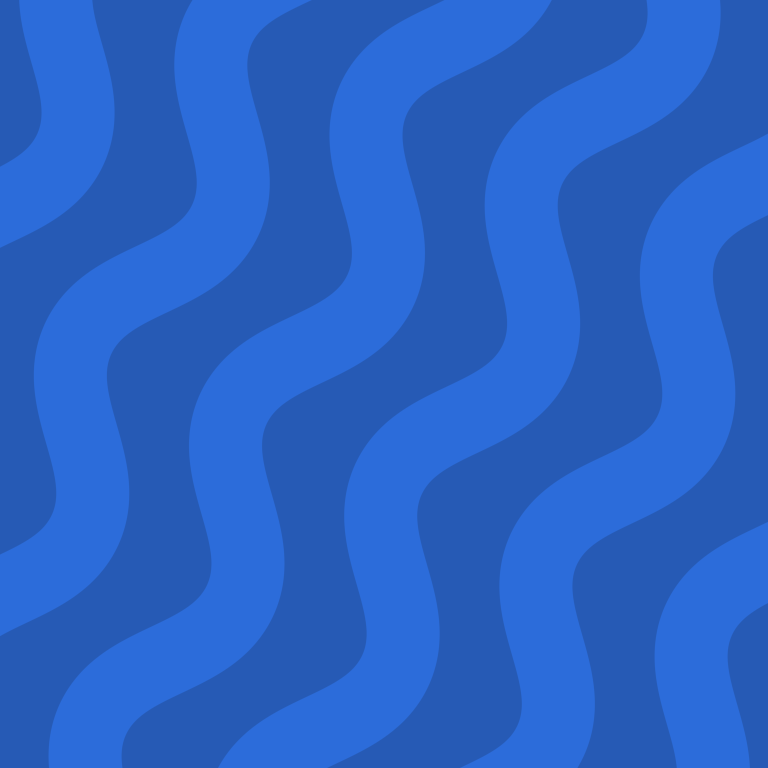
Write a three.js fragment shader that draws this pattern.

```glsl
// Diagonal wavy stripes of even width in two blues.
varying vec2 vUv;

const vec3 GROUND_COLOR = vec3(0.149, 0.353, 0.710);
const vec3 STRIPE_COLOR = vec3(0.171, 0.424, 0.855);
const float PI = 3.14159265;
const float TILT = 0.425;                   // stripe lean from vertical, radians
const float SPACING = 0.2218;               // distance between stripe centers
const float WAVELENGTH = 2.0 * SPACING;
const float AMPLITUDE = 0.255 * SPACING;
const float STEEPEN = 0.005 * SPACING;      // third harmonic, steepens the flanks
const float STRIPE_WIDTH = 0.0951;
const vec2 ANCHOR = vec2(0.2891, 0.8385);   // a point where a wave crosses its axis
const float WAVE_NUMBER = 2.0 * PI / WAVELENGTH;
const int REFINE_STEPS = 8;

float waveOffset(float along) {
  float phase = along * WAVE_NUMBER;
  return -AMPLITUDE * sin(phase) - STEEPEN * sin(3.0 * phase);
}

float waveSlope(float along) {
  float phase = along * WAVE_NUMBER;
  return -WAVE_NUMBER * (AMPLITUDE * cos(phase) + 3.0 * STEEPEN * cos(3.0 * phase));
}

// Distance to the wave, found by sliding a foot point towards the nearest spot.
float waveDistance(vec2 p) {
  float foot = p.x;
  for (int i = 0; i < REFINE_STEPS; i++) {
    float slope = waveSlope(foot);
    float error = foot - p.x + (waveOffset(foot) - p.y) * slope;
    foot -= error / (1.0 + slope * slope);
  }
  return distance(p, vec2(foot, waveOffset(foot)));
}

void main() {
  // Axes along and across the stripes
  vec2 alongAxis = vec2(sin(TILT), cos(TILT));
  vec2 acrossAxis = vec2(cos(TILT), -sin(TILT));
  vec2 q = vUv - ANCHOR;
  vec2 p = vec2(dot(q, alongAxis), dot(q, acrossAxis));

  // Fold onto the closest stripe
  float stripe = floor((p.y - waveOffset(p.x)) / SPACING + 0.5);
  p.y -= stripe * SPACING;

  // Smooth stroke
  float blur = 0.7 * max(fwidth(vUv.x), fwidth(vUv.y));
  float edge = waveDistance(p) - 0.5 * STRIPE_WIDTH;
  float cover = 1.0 - smoothstep(-blur, blur, edge);
  gl_FragColor = vec4(mix(GROUND_COLOR, STRIPE_COLOR, cover), 1.0);
}
```
